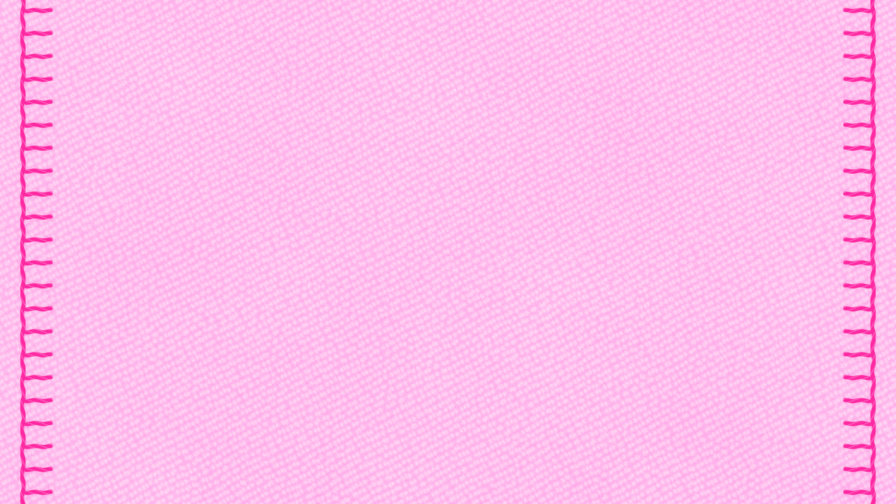
A WebGL 2 fragment shader for this texture:

```glsl
#version 300 es
precision highp float;

#define STITCH_PITCH 0.04553
#define STITCH_START 0.0231
#define SPINE_X 0.0455
#define BAR_END 0.1005
#define THREAD_RADIUS 0.0041
#define TWILL_PITCH 0.0155
#define TWILL_SLOPE 0.52
#define FLECK_LENGTH 0.0105
#define FABRIC_DEEP vec3(1.0, 0.665, 0.912)
#define FABRIC_PALE vec3(1.0, 0.890, 0.968)
#define THREAD_DEEP vec3(1.0, 0.160, 0.635)
#define THREAD_LIGHT vec3(0.99, 0.390, 0.745)

uniform vec2 u_resolution;
out vec4 fragColor;

const float TAU = 6.28318;

vec2 hash2(vec2 cell) {
    vec3 h = fract(cell.xyx * vec3(0.1031, 0.1030, 0.0973));
    h += dot(h, h.yzx + 33.33);
    return fract((h.xx + h.yz) * h.zy);
}

// Distance to the closest jittered point
float cellular(vec2 q) {
    vec2 cell = floor(q);
    float nearest = 4.0;
    for (int j = -1; j <= 1; j++) {
        for (int i = -1; i <= 1; i++) {
            vec2 id = cell + vec2(i, j);
            vec2 jitter = mix(vec2(0.1, 0.32), vec2(0.9, 0.68), hash2(id + 200.0));
            vec2 d = id + jitter - q;
            nearest = min(nearest, dot(d, d));
        }
    }
    return sqrt(nearest);
}

// Broad, uneven dye from layered sines
float dyeTone(vec2 p) {
    float tone = 0.0;
    float weight = 0.5;
    vec2 q = p * 7.0;
    for (int i = 0; i < 4; i++) {
        tone += weight * sin(q.x + 1.3 * sin(q.y)) * sin(q.y + 1.1 * sin(q.x * 0.7));
        q = mat2(1.5, 1.1, -1.1, 1.5) * q + 2.7;
        weight *= 0.62;
    }
    return tone;
}

vec3 fabric(vec2 p) {
    float wobble = 0.10 * sin(p.x * 31.0 + 2.0 * sin(p.y * 17.0));
    float across = (p.y - TWILL_SLOPE * p.x) / TWILL_PITCH + wobble;
    float along = (p.x + TWILL_SLOPE * p.y) / FLECK_LENGTH;

    // Bright flecks sit on the diagonal ribs
    float fleck = 1.0 - smoothstep(0.08, 0.72, cellular(vec2(along, across)));
    float rib = 0.5 - 0.5 * cos(TAU * across);
    float grain = hash2(floor(p / 0.0034) + 50.0).x - 0.5;

    float pale = 0.09 + 0.38 * fleck + 0.20 * rib + 0.16 * grain;
    pale += 0.07 * dyeTone(p);
    return mix(FABRIC_DEEP, FABRIC_PALE, clamp(pale, 0.0, 1.0));
}

float segmentDistance(vec2 p, vec2 a, vec2 b) {
    vec2 ab = b - a;
    return length(p - a - ab * clamp(dot(p - a, ab) / dot(ab, ab), 0.0, 1.0));
}

void main() {
    vec2 p = gl_FragCoord.xy / u_resolution.y;
    float aspect = u_resolution.x / u_resolution.y;
    float pixel = 1.0 / u_resolution.y;
    float inset = min(p.x, aspect - p.x);

    // Repeat the stitches up both edges
    float row = (p.y - STITCH_START) / STITCH_PITCH;
    float rowY = (fract(row + 0.5) - 0.5) * STITCH_PITCH;

    // Short rope bars, pointing inward
    float barWave = 0.0011 * sin((inset - SPINE_X) * TAU / 0.032);
    float bar = segmentDistance(vec2(inset, rowY + barWave),
                                vec2(SPINE_X, 0.0), vec2(BAR_END, 0.0));
    bar -= THREAD_RADIUS;

    // Upright twisted spine
    float bend = 0.0016 * sin(TAU * row);
    float swell = 0.0006 * cos(2.0 * TAU * row);
    float spine = abs(inset - SPINE_X - bend) - THREAD_RADIUS - swell;

    // Twisted strands catch the light
    float barTwist = sin((inset * 0.8 + rowY * 2.2) * TAU / 0.021);
    float spineTwist = sin((p.y - STITCH_START + inset * 1.8) * TAU * 2.0 / STITCH_PITCH);
    float twist = spine < bar ? spineTwist : barTwist;
    vec3 thread = mix(THREAD_DEEP, THREAD_LIGHT, 0.6 * smoothstep(0.2, 1.0, twist));

    float stitch = min(bar, spine);
    float cover = 1.0 - smoothstep(-pixel, pixel, stitch);
    float shade = 0.10 * exp(-max(stitch, 0.0) / 0.003);

    vec3 color = mix(fabric(p), THREAD_DEEP, shade);
    fragColor = vec4(mix(color, thread, cover), 1.0);
}
```
